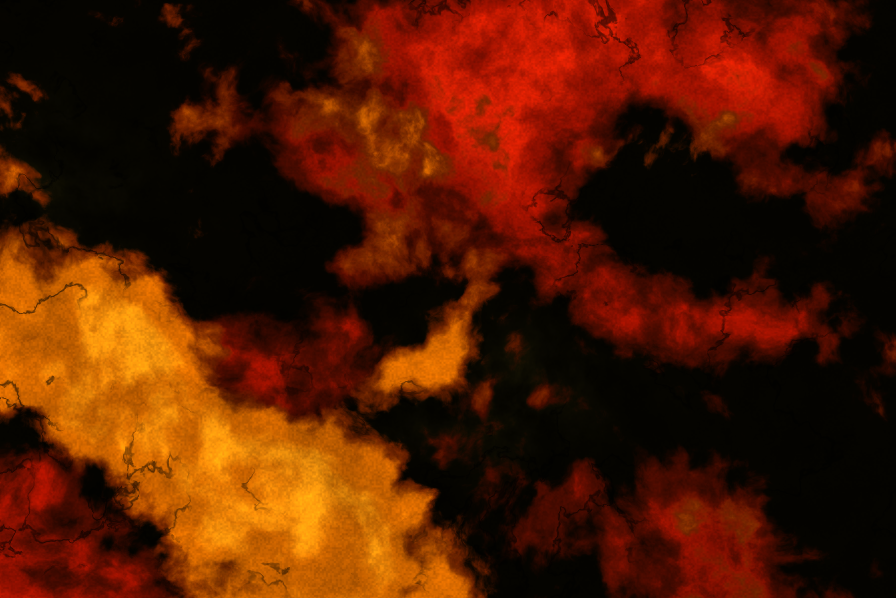
Write a WebGL 1 fragment shader that draws this texture.

```glsl
precision highp float;
uniform vec2 u_resolution;

const vec3 SOOT = vec3(0.018, 0.014, 0.0);
const vec3 MOSS = vec3(0.085, 0.075, 0.012);
const vec3 MAROON = vec3(0.27, 0.04, 0.0);
const vec3 CRIMSON = vec3(0.60, 0.065, 0.0);
const vec3 SCARLET = vec3(0.82, 0.12, 0.01);
const vec3 RUST = vec3(0.40, 0.12, 0.0);
const vec3 AMBER = vec3(0.80, 0.39, 0.0);
const vec3 GOLD = vec3(0.92, 0.56, 0.05);
const float CLOUD_SCALE = 5.0;
const float FLAKE_SCALE = 17.0;
const float VEIN_SCALE = 11.0;
const float GRAIN_SCALE = 300.0;
const float WARP = 0.10;
const float CLOUD_ROUGHNESS = 1.25;
const float FLAKE_ROUGHNESS = 0.85;
const float GRAIN = 0.16;

float hash(vec2 p) {
  vec3 q = fract(vec3(p.xyx) * 0.1031);
  q += dot(q, q.yzx + 33.33);
  return fract((q.x + q.y) * q.z);
}

float noise(vec2 p) {
  vec2 i = floor(p), f = fract(p);
  f = f * f * f * (f * (f * 6.0 - 15.0) + 10.0);
  return mix(mix(hash(i), hash(i + vec2(1.0, 0.0)), f.x),
             mix(hash(i + vec2(0.0, 1.0)), hash(i + vec2(1.0)), f.x), f.y);
}

float fbm(vec2 p) {
  float sum = 0.0, amp = 0.5;
  for (int i = 0; i < 6; i++) {
    sum += amp * noise(p);
    p = mat2(1.6, 1.2, -1.2, 1.6) * p + 17.3;
    amp *= 0.55;
  }
  return sum / 1.08;
}

// Soft ellipse with its long axis turned by an angle
float blob(vec2 p, vec2 center, vec2 radii, float angle) {
  vec2 axis = vec2(cos(angle), sin(angle));
  vec2 d = p - center;
  vec2 q = vec2(dot(d, axis), dot(d, vec2(-axis.y, axis.x))) / radii;
  return exp(-dot(q, q));
}

float amberField(vec2 p) {
  float f = blob(p, vec2(0.02, 0.47), vec2(0.24, 0.17), -0.3);
  f += blob(p, vec2(0.28, 0.29), vec2(0.38, 0.16), -0.7);
  f += 0.9 * blob(p, vec2(0.56, 0.08), vec2(0.25, 0.17), -0.7);
  f += 0.6 * blob(p, vec2(0.67, 0.37), vec2(0.12, 0.06), 0.6);
  f -= 0.9 * blob(p, vec2(0.05, 0.09), vec2(0.22, 0.15), -0.6);
  f -= 0.7 * blob(p, vec2(0.48, 0.40), vec2(0.12, 0.11), 0.5);
  return min(f, 1.0);
}

float redField(vec2 p) {
  float f = blob(p, vec2(0.83, 0.83), vec2(0.26, 0.13), -0.8);
  f += blob(p, vec2(1.06, 0.97), vec2(0.31, 0.14), 0.0);
  f += 0.6 * blob(p, vec2(1.28, 0.80), vec2(0.20, 0.12), -0.7);
  f += 0.7 * blob(p, vec2(0.98, 0.54), vec2(0.20, 0.08), -0.8);
  f += 0.8 * blob(p, vec2(1.26, 0.45), vec2(0.18, 0.08), -0.2);
  f += 0.55 * blob(p, vec2(0.56, 0.72), vec2(0.17, 0.06), -0.5);
  f += 0.6 * blob(p, vec2(1.06, 0.11), vec2(0.42, 0.14), -0.35);
  f += 0.65 * blob(p, vec2(0.48, 0.40), vec2(0.16, 0.13), 0.5);
  f += 0.8 * blob(p, vec2(0.05, 0.10), vec2(0.22, 0.18), -0.6);
  f -= 0.7 * blob(p, vec2(1.08, 0.69), vec2(0.14, 0.09), -0.3);
  return min(f, 1.0);
}

void main() {
  vec2 p = gl_FragCoord.xy / u_resolution.y;

  // Torn cloud texture at two sizes
  vec2 warp = vec2(fbm(p * 4.0 + 3.7), fbm(p * 4.0 + 41.2)) - 0.5;
  vec2 w = p + WARP * warp;
  float cloud = fbm(w * CLOUD_SCALE + 8.1) - 0.5;
  float flake = fbm(w * FLAKE_SCALE + 29.4) - 0.5;
  float tear = CLOUD_ROUGHNESS * cloud + FLAKE_ROUGHNESS * flake;

  // Dark ground with a mossy haze
  float haze = blob(p, vec2(0.80, 0.35), vec2(0.20, 0.11), 0.1)
             + 0.6 * blob(p, vec2(0.08, 0.68), vec2(0.16, 0.14), 0.0);
  vec3 color = mix(SOOT, MOSS, clamp(haze * (0.55 + 2.0 * flake), 0.0, 1.0));

  // Red clouds
  float red = redField(w) + tear;
  color = mix(color, MAROON, smoothstep(0.16, 0.46, red));
  color = mix(color, CRIMSON, smoothstep(0.42, 0.82, red));
  color = mix(color, SCARLET, smoothstep(0.80, 1.25, red));

  // Amber clouds
  float amber = amberField(w) + tear;
  color = mix(color, RUST, smoothstep(0.20, 0.42, amber));
  color = mix(color, AMBER, smoothstep(0.36, 0.72, amber));
  color = mix(color, GOLD, smoothstep(0.85, 1.35, amber));

  // Thin dark veins, broken into patches
  float ridge = abs(fbm(w * VEIN_SCALE + 63.0) - 0.5);
  float vein = (1.0 - smoothstep(0.0, 0.035, ridge)) * smoothstep(0.05, -0.15, cloud);
  color *= 1.0 - 0.55 * vein;

  // Fine paper grain
  color *= 1.0 + GRAIN * (noise(p * GRAIN_SCALE) - 0.5) + 0.5 * flake;
  gl_FragColor = vec4(clamp(color, 0.0, 1.0), 1.0);
}
```
